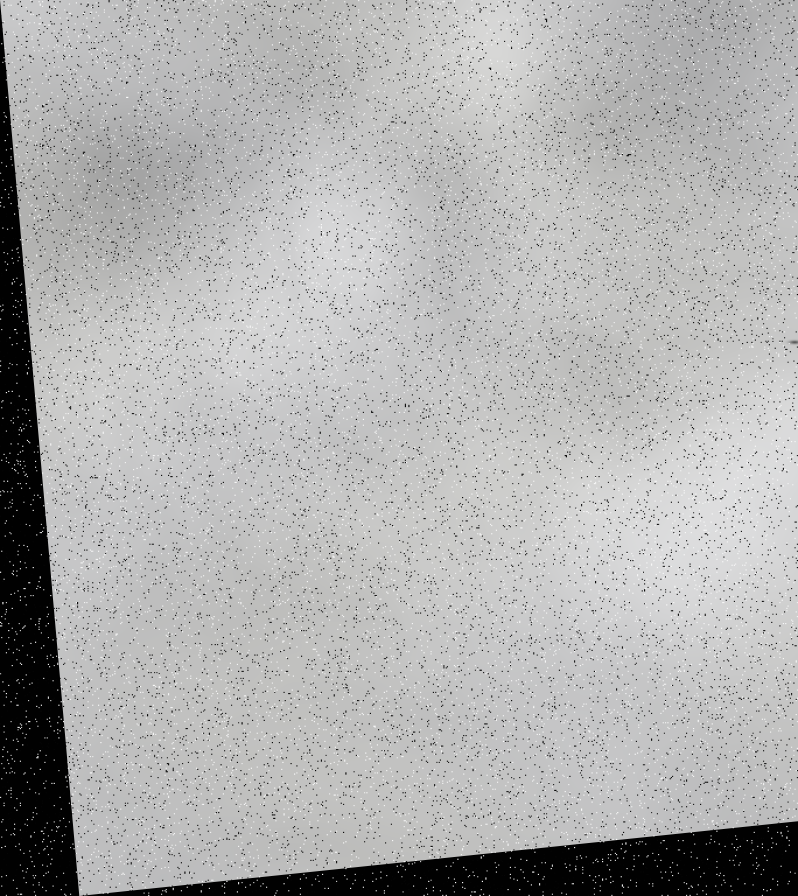
A Shadertoy shader for this texture:

```glsl
// A tilted pale grey sheet on black, mottled with soft clouds and fine specks.
// Two half planes cut the sheet, warped layered sines and broad glows shade it,
// and a hashed grid scatters dark and light grains, filtered by covered area.

#define SPECK_ROWS 768.0
#define PEPPER_SHARE 0.024
#define SALT_SHARE 0.022
#define CLOUD_SCALE 10.0
#define CLOUD_CONTRAST 0.046
#define SHEET_GREY vec3(0.764, 0.764, 0.758)
#define COOL_TINT vec3(-0.003, -0.002, 0.008)
#define BACKDROP vec3(0.003)
#define SHEET_CORNER vec2(0.0885, 0.0)
#define LEFT_SLOPE 0.0885
#define BOTTOM_SLOPE 0.104

float hash(vec2 cell) {
    vec3 q = fract(cell.xyx * vec3(0.1031, 0.1030, 0.0973));
    q += dot(q, q.yzx + 33.33);
    return fract((q.x + q.y) * q.z);
}

// Layered sines, each octave turned and bent by the previous one
float clouds(vec2 p) {
    float sum = 0.0;
    float weight = 0.55;
    vec2 q = p * CLOUD_SCALE;
    for (int i = 0; i < 5; i++) {
        q = mat2(0.8, 0.6, -0.6, 0.8) * q + vec2(1.7, 0.9);
        q += 0.55 * sin(q.yx * 0.8 + sum);
        sum += weight * sin(q.x + 0.7 * sin(q.y)) * cos(0.7 * q.y);
        q *= 1.65;
        weight *= 0.62;
    }
    return sum;
}

// Soft patch of light or shade
float glow(vec2 p, vec2 centre, vec2 radius) {
    vec2 d = (p - centre) / radius;
    return exp(-dot(d, d));
}

// Signed distance to the sheet, positive inside
float sheetDistance(vec2 p) {
    vec2 d = p - SHEET_CORNER;
    float left = (d.x + LEFT_SLOPE * d.y) / length(vec2(1.0, LEFT_SLOPE));
    float bottom = (d.y - BOTTOM_SLOPE * d.x) / length(vec2(1.0, BOTTOM_SLOPE));
    return min(left, bottom);
}

vec3 sheetColour(vec2 p) {
    float tone = CLOUD_CONTRAST * mix(0.5, 1.1, smoothstep(0.1, 0.7, p.y)) * clouds(p);
    // Broad light
    tone += 0.095 * glow(p, vec2(0.73, 0.42), vec2(0.20, 0.14));
    tone += 0.060 * glow(p, vec2(0.87, 0.55), vec2(0.12, 0.10));
    tone += 0.075 * glow(p, vec2(0.55, 0.91), vec2(0.09, 0.13));
    tone += 0.055 * glow(p, vec2(0.39, 0.74), vec2(0.08, 0.08));
    tone += 0.055 * glow(p, vec2(0.25, 0.62), vec2(0.15, 0.07));
    // Broad shade
    tone -= 0.080 * glow(p, vec2(0.05, 0.76), vec2(0.13, 0.11));
    tone -= 0.060 * glow(p, vec2(0.21, 0.81), vec2(0.10, 0.06));
    tone -= 0.055 * glow(p, vec2(0.35, 0.91), vec2(0.07, 0.07));
    tone -= 0.070 * glow(p, vec2(0.80, 0.92), vec2(0.14, 0.14));
    tone -= 0.070 * glow(p, vec2(0.50, 0.76), vec2(0.06, 0.12));
    tone -= 0.035 * glow(p, vec2(0.66, 0.61), vec2(0.10, 0.06));
    tone -= 0.022 * smoothstep(0.25, 0.0, p.y);
    // Faint cool patches
    float cool = 0.5 + 0.5 * sin(9.0 * p.x + 2.0 * sin(7.0 * p.y));
    vec3 colour = SHEET_GREY + tone + COOL_TINT * cool;
    // Small smudge on the right side
    return colour * (1.0 - 0.55 * glow(p, vec2(0.887, 0.618), vec2(0.006, 0.002)));
}

// Shares of dark (x) and light (y) grains under one pixel
vec2 grainCover(vec2 p, float pixel) {
    vec2 grid = p * SPECK_ROWS;
    float span = pixel * SPECK_ROWS;
    vec2 cover = vec2(0.0);
    for (int j = -1; j <= 1; j++) {
        for (int i = -1; i <= 1; i++) {
            vec2 cell = floor(grid) + vec2(i, j);
            vec2 low = max(cell, grid - 0.5 * span);
            vec2 high = min(cell + 1.0, grid + 0.5 * span);
            vec2 overlap = max(high - low, 0.0) / span;
            float draw = hash(cell + 17.0);
            vec2 kind = vec2(step(draw, PEPPER_SHARE), step(1.0 - SALT_SHARE, draw));
            float strength = mix(0.75, 1.0, hash(cell + 91.0));
            cover += kind * strength * overlap.x * overlap.y;
        }
    }
    return cover;
}

void mainImage(out vec4 fragColor, in vec2 fragCoord) {
    vec2 p = fragCoord / iResolution.y;
    float pixel = 1.0 / iResolution.y;

    // Sheet over backdrop
    float inside = clamp(0.5 + sheetDistance(p) / pixel, 0.0, 1.0);
    vec3 colour = mix(BACKDROP, sheetColour(p), inside);

    // Grains over both
    vec2 grains = grainCover(p, pixel);
    colour = mix(colour, vec3(0.02), grains.x);
    colour = mix(colour, vec3(0.98), grains.y);

    fragColor = vec4(colour, 1.0);
}
```
